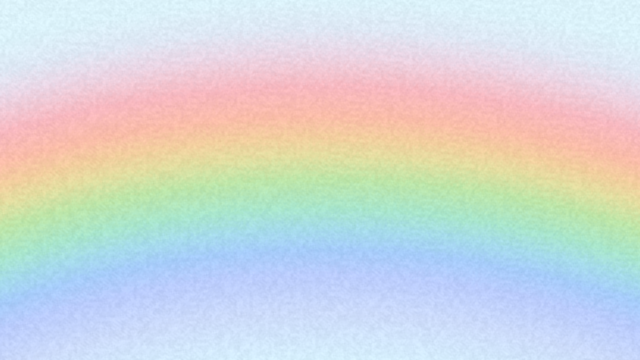
Reproduce this background procedurally as a Shadertoy shader.

```glsl
// Draws a soft pastel rainbow arc with a fine paper grain.

// Arc geometry, in units of canvas height
const float ARC_RADIUS = 3.0;    // radius of the yellow band
const float ARC_TOP = 0.567;     // height of the yellow band at mid-canvas

// Grain
const float GRAIN_SCALE = 115.0; // noise cells per canvas height
const float GRAIN_LIGHT = 0.075; // brightness variation
const float GRAIN_SHIFT = 0.022; // displacement of the bands

// Colour stops, from the sky above the arc down to the haze below it
const int STOPS = 14;
const float STOP_HEIGHT[STOPS] = float[](
    1.00, 0.92, 0.85, 0.757, 0.676, 0.618, 0.567,
    0.502, 0.421, 0.363, 0.306, 0.236, 0.13, 0.0);
const vec3 STOP_COLOR[STOPS] = vec3[](
    vec3(0.86, 0.95, 0.98), // sky
    vec3(0.87, 0.91, 0.96),
    vec3(0.92, 0.84, 0.90),
    vec3(0.97, 0.72, 0.75), // pink
    vec3(0.98, 0.74, 0.66), // orange
    vec3(0.95, 0.81, 0.62),
    vec3(0.89, 0.87, 0.63), // yellow
    vec3(0.74, 0.90, 0.66), // green
    vec3(0.66, 0.90, 0.80), // mint
    vec3(0.65, 0.86, 0.92),
    vec3(0.65, 0.80, 0.98), // blue
    vec3(0.73, 0.80, 0.99), // lavender
    vec3(0.80, 0.86, 0.98),
    vec3(0.84, 0.94, 0.99)); // haze

float hash(vec2 p) {
    return fract(sin(dot(p, vec2(127.1, 311.7))) * 43758.5);
}

float valueNoise(vec2 p) {
    vec2 cell = floor(p);
    vec2 f = fract(p);
    f = f * f * (3.0 - 2.0 * f);
    float low = mix(hash(cell), hash(cell + vec2(1.0, 0.0)), f.x);
    float high = mix(hash(cell + vec2(0.0, 1.0)), hash(cell + 1.0), f.x);
    return mix(low, high, f.y);
}

// Two octaves of noise centred on zero
float grain(vec2 p) {
    const mat2 turn = mat2(0.8, 0.6, -0.6, 0.8);
    return 0.6 * valueNoise(p) + 0.4 * valueNoise(turn * p * 1.9 + 17.0) - 0.5;
}

vec3 rainbow(float height) {
    vec3 color = STOP_COLOR[0];
    for (int i = 1; i < STOPS; i++) {
        float span = STOP_HEIGHT[i - 1] - STOP_HEIGHT[i];
        float blend = clamp((STOP_HEIGHT[i - 1] - height) / span, 0.0, 1.0);
        color = mix(color, STOP_COLOR[i], blend);
    }
    return color;
}

void mainImage(out vec4 fragColor, in vec2 fragCoord) {
    vec2 p = (fragCoord - vec2(0.5 * iResolution.x, 0.0)) / iResolution.y;

    // Height of the arc through this point, measured at mid-canvas
    vec2 center = vec2(0.0, ARC_TOP - ARC_RADIUS);
    float height = length(p - center) + center.y;

    // Grain roughens the bands and mottles the light
    vec2 grainPos = p * GRAIN_SCALE + 200.0;
    height += GRAIN_SHIFT * grain(grainPos + 53.0);
    vec3 color = rainbow(height) + GRAIN_LIGHT * grain(grainPos);

    fragColor = vec4(clamp(color, 0.0, 1.0), 1.0);
}
```
